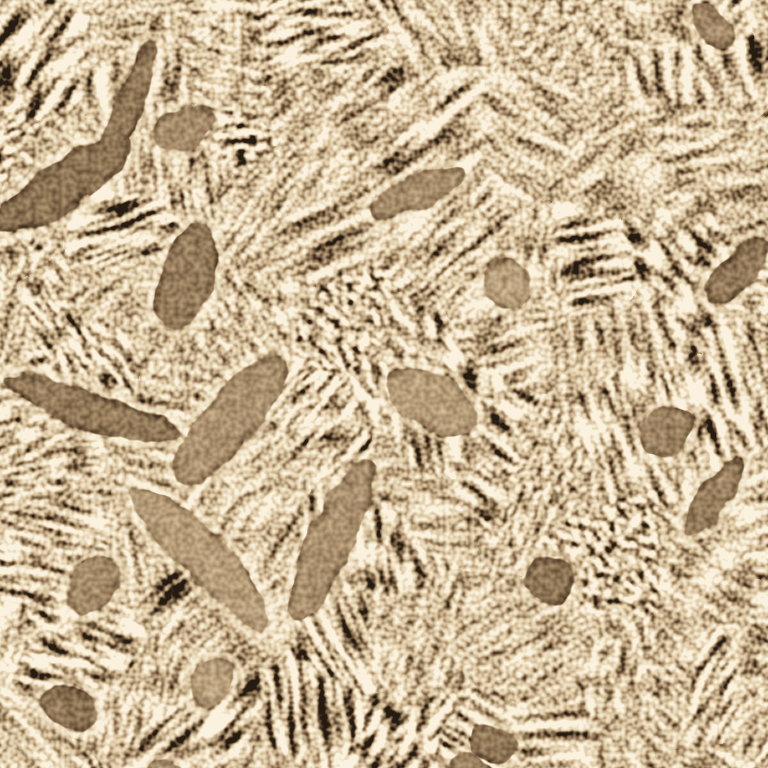
Give the GLSL for this texture, as a WebGL 2 fragment shader.

```glsl
#version 300 es
precision highp float;

#define PATCHES 8.0          // fibre bundles across the canvas
#define FIBRE_FREQ 88.0      // fibres across the canvas
#define FIBRE_GAIN 3.5
#define SPECKLE_FREQ 150.0
#define SPECKLE_GAIN 2.0
#define BASE_TONE 0.77
#define GRAIN_GRID 5.0       // cells that may hold one smooth grain
#define GRAIN_CHANCE 0.74
#define HALO_WIDTH 0.0045
#define EDGE_SOFTNESS 0.002

uniform vec2 u_resolution;
out vec4 fragColor;

const vec3 RAMP[6] = vec3[6](
    vec3(0.14, 0.11, 0.07), vec3(0.38, 0.29, 0.20), vec3(0.58, 0.48, 0.35),
    vec3(0.75, 0.65, 0.51), vec3(0.88, 0.80, 0.66), vec3(0.98, 0.95, 0.87));

vec2 hash2(vec2 p) {
    vec3 q = fract(p.xyx * vec3(0.1031, 0.1030, 0.0973));
    q += dot(q, q.yzx + 33.33);
    return fract((q.xx + q.yz) * q.zy);
}

vec2 rotate(vec2 p, float angle) {
    float c = cos(angle), s = sin(angle);
    return vec2(c * p.x + s * p.y, c * p.y - s * p.x);
}

float cornerSlope(vec2 cell, vec2 offset) {
    float angle = 6.2832 * hash2(cell).x;
    return dot(vec2(cos(angle), sin(angle)), offset);
}

// Gradient noise, about -0.7 to 0.7
float noise(vec2 p) {
    vec2 i = floor(p), f = p - i;
    vec2 u = f * f * f * (f * (f * 6.0 - 15.0) + 10.0);
    vec2 e = vec2(1.0, 0.0);
    return mix(mix(cornerSlope(i, f), cornerSlope(i + e, f - e), u.x),
               mix(cornerSlope(i + e.yx, f - e.yx), cornerSlope(i + 1.0, f - 1.0), u.x), u.y);
}

// Streaks of one bundle, with its own direction, length and contrast
float bundle(vec2 p, vec2 id) {
    vec2 a = hash2(id + 17.0), b = hash2(id + 71.0);
    vec2 q = rotate(p, 3.1416 * a.x);
    float stretch = mix(1.3, 8.0, a.y);
    float freq = FIBRE_FREQ * mix(0.75, 1.25, b.x);
    float contrast = mix(0.65, 1.7, b.y * b.y);
    float streaks = noise(q * freq * vec2(1.0 / stretch, 1.0) + 90.0 * b);
    return contrast * FIBRE_GAIN * streaks;
}

// Patchwork of bundles, blended across irregular borders
float fibres(vec2 p) {
    vec2 wobble = vec2(noise(p * 14.0), noise(p * 14.0 + 40.0));
    vec2 g = (p + 0.035 * wobble) * PATCHES;
    vec2 home = floor(g), nearId = home, nextId = home;
    float nearDist = 9.0, nextDist = 9.0;
    for (int y = -1; y <= 1; y++)
    for (int x = -1; x <= 1; x++) {
        vec2 id = home + vec2(x, y);
        float d = length(id + hash2(id) - g);
        if (d < nearDist) {
            nextDist = nearDist; nextId = nearId;
            nearDist = d; nearId = id;
        } else if (d < nextDist) {
            nextDist = d; nextId = id;
        }
    }
    vec2 q = p + 0.006 * wobble;
    float inside = smoothstep(-0.12, 0.12, nextDist - nearDist);
    return mix(bundle(q, nextId), bundle(q, nearId), inside);
}

// Nearest smooth grain: signed distance and its tone
vec2 grains(vec2 p) {
    vec2 home = floor(p * GRAIN_GRID);
    vec2 nearest = vec2(1.0, 0.5);
    for (int y = -1; y <= 1; y++)
    for (int x = -1; x <= 1; x++) {
        vec2 id = home + vec2(x, y);
        vec2 look = hash2(id + 131.0), size = hash2(id + 211.0);
        if (look.x > GRAIN_CHANCE) continue;
        vec2 centre = (id + 0.15 + 0.7 * hash2(id + 301.0)) / GRAIN_GRID;
        vec2 radii = vec2(mix(0.03, 0.13, size.x * size.x), mix(0.02, 0.036, size.y));
        vec2 q = rotate(p - centre, mix(-0.9, 1.5, hash2(id + 401.0).x));
        q.y += 1.2 * q.x * q.x * (look.y - 0.5);
        float k = length(q / radii);
        float d = k * (k - 1.0) / max(length(q / (radii * radii)), 0.001);
        if (d < nearest.x) nearest = vec2(d, mix(0.36, 0.58, look.y));
    }
    return nearest;
}

void main() {
    vec2 p = gl_FragCoord.xy / u_resolution.y;
    float speckle = noise(p * SPECKLE_FREQ);

    // Fibrous ground, with deeper shadows than lights
    float relief = fibres(p) + SPECKLE_GAIN * speckle;
    float tone = BASE_TONE + relief * (relief < 0.0 ? 0.34 : 0.2);

    // Smooth grains with a ragged dark edge and a light halo
    vec2 grain = grains(p);
    float d = grain.x + 0.009 * noise(p * 26.0) + 0.003 * noise(p * 80.0);
    float halo = exp(-pow((d - 1.3 * HALO_WIDTH) / HALO_WIDTH, 2.0));
    tone = mix(tone, 0.94 + 0.06 * relief, 0.75 * halo);
    float rim = smoothstep(-0.012, 0.0, d) * (0.12 + 0.3 * noise(p * 22.0 + 9.0));
    float body = grain.y - rim + 0.22 * speckle + 0.12 * noise(p * 60.0);
    tone = mix(body, tone, smoothstep(-EDGE_SOFTNESS, EDGE_SOFTNESS, d));

    // Tone to colour
    float level = clamp(tone, 0.0, 1.0) * 5.0;
    int stop = min(int(level), 4);
    fragColor = vec4(mix(RAMP[stop], RAMP[stop + 1], level - float(stop)), 1.0);
}
```
